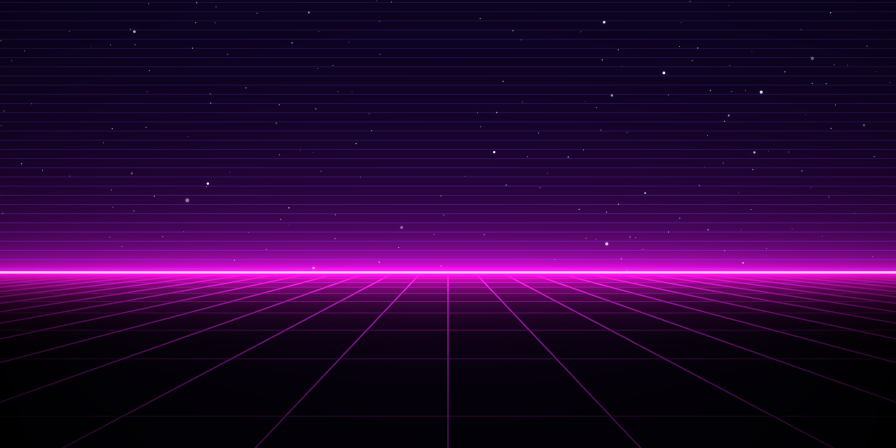
This background is drawn by a WebGL 1 fragment shader. Its source:

```glsl
precision highp float;
// Neon horizon: a starry violet sky crossed by scanlines above a dark floor.
// The sky and floor glow with exponential falloffs from the horizon; the floor
// grid is a perspective projection, and the stars are hashed cells in layers.

uniform vec2 u_resolution;

#define HORIZON 0.392
#define VANISH_Y 0.455
#define SCAN_GAP 0.0205
#define SCAN_OFFSET 0.0080
#define ROW_SCALE 0.768
#define COLUMN_GAP 0.945
#define STAR_CELL 0.36
#define STAR_RADIUS 0.0068

const vec3 NIGHT = vec3(0.038, 0.012, 0.120);
const vec3 FLOOR_NAVY = vec3(0.018, 0.007, 0.052);
const vec3 VIOLET = vec3(0.35, 0.015, 0.36);
const vec3 MAGENTA = vec3(0.62, 0.035, 0.50);
const vec3 SCAN_BLUE = vec3(0.24, 0.13, 0.50);
const vec3 SCAN_PURPLE = vec3(0.62, 0.12, 0.92);
const vec3 GRID_PINK = vec3(0.56, 0.09, 0.58);
const vec3 STAR_WHITE = vec3(0.96, 0.90, 1.0);
const vec3 HORIZON_WHITE = vec3(1.0, 0.84, 1.0);

// Antialiased coverage of a shape whose edge lies at the given radius
float coverage(float dist, float radius, float px) {
  return clamp(0.5 + (radius - dist) / px, 0.0, 1.0);
}

// Distance to the nearest integer
float toInteger(float v) {
  return abs(fract(v + 0.5) - 0.5);
}

vec3 hash3(vec2 cell) {
  vec3 q = fract(vec3(cell.xyx) * vec3(0.1031, 0.1030, 0.0973));
  q += dot(q, q.yxz + 33.33);
  return fract((q.xxy + q.yzz) * q.zyx);
}

// Three star layers, from a few large discs to fine dust
float stars(vec2 p, float px) {
  float light = 0.0;
  float cell = STAR_CELL;
  float radius = STAR_RADIUS;
  for (int i = 0; i < 3; i++) {
    vec2 q = p / cell + 19.0 * float(i + 1);
    vec3 rnd = hash3(floor(q));
    vec3 look = hash3(floor(q) + 57.0);
    vec2 center = 0.12 + 0.76 * rnd.xy;
    float dist = length(fract(q) - center) * cell;
    float size = radius * mix(0.6, 1.15, look.x);
    float shine = mix(0.25, 1.0, look.y) * (i == 2 ? 0.55 : 1.0);
    float disc = coverage(dist, size, px) + 0.12 * exp(-dist / size);
    light += step(rnd.z, 0.30) * shine * disc;
    cell /= 2.8;
    radius *= 0.46;
  }
  return min(light, 1.0);
}

vec3 skyColor(vec2 p, float h, float px) {
  float side = 1.0 - 0.22 * p.x * p.x;
  vec3 col = NIGHT * side;
  col += VIOLET * side * exp(-h / 0.16);
  col += MAGENTA * side * exp(-h / 0.045);

  // Evenly spaced scanlines, brighter towards the horizon
  float dist = toInteger((h - SCAN_OFFSET) / SCAN_GAP) * SCAN_GAP;
  float low = exp(-h / 0.17);
  vec3 scan = mix(SCAN_BLUE, SCAN_PURPLE, low);
  float strength = mix(0.32, 0.75, low) * side;
  col = mix(col, max(col, scan), coverage(dist, 0.0011, px) * strength);

  return mix(col, STAR_WHITE, stars(p, px));
}

vec3 floorColor(vec2 p, float g, float px) {
  float side = p.x * p.x;
  vec3 col = FLOOR_NAVY * max(1.0 - 0.9 * side, 0.0) * (1.0 - 1.2 * g);
  col += 1.35 * MAGENTA * (1.0 - 0.2 * side) * exp(-g / 0.035);
  col += 0.7 * VIOLET * exp(-g * (1.0 + side) / 0.075);

  // Rows at equal depth steps, and columns meeting at the vanishing point
  float depth = VANISH_Y - p.y;
  float rowDist = toInteger(ROW_SCALE / depth) * depth * depth / ROW_SCALE;
  float slope = p.x / depth;
  float columnDist = toInteger(slope / COLUMN_GAP) * COLUMN_GAP * depth;
  columnDist /= sqrt(1.0 + slope * slope);

  float fade = exp(-1.1 * side) * mix(1.0, 0.6, smoothstep(0.1, 0.39, g));
  float row = 0.42 * coverage(rowDist, 0.0010, px);
  float column = 0.85 * coverage(columnDist, 0.0016, px);
  return col + GRID_PINK * fade * max(row, column) * smoothstep(0.0, 0.03, g);
}

void main() {
  float px = 1.0 / u_resolution.y;
  vec2 p = gl_FragCoord.xy * px;
  p.x -= 0.5 * u_resolution.x * px;
  float h = p.y - HORIZON;

  vec3 col = h > 0.0 ? skyColor(p, h, px) : floorColor(p, -h, px);

  // Bright horizon line with a tight halo
  col += MAGENTA * 0.35 * exp(-abs(h) / 0.008);
  col = mix(col, HORIZON_WHITE, coverage(abs(h), 0.0026, px) * 0.95);
  gl_FragColor = vec4(clamp(col, 0.0, 1.0), 1.0);
}
```
